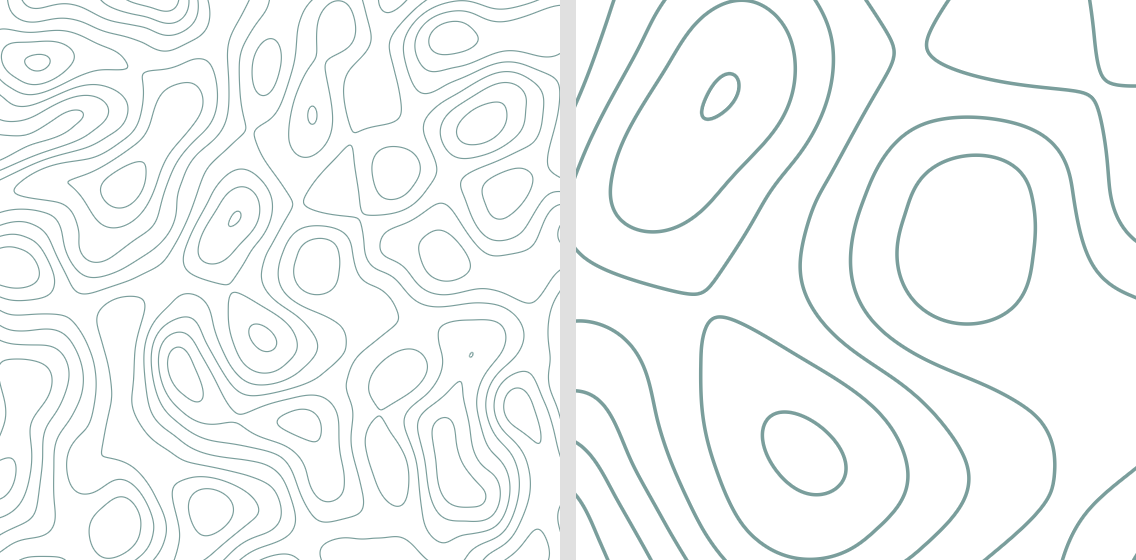
Left: the whole. Right: its middle third, enlarged.
A WebGL 2 fragment shader for this pattern:

```glsl
#version 300 es
precision highp float;
// Topographic map: thin grey-green contour lines of a smooth random terrain on white.

uniform vec2 u_resolution;
out vec4 fragColor;

const float TAU = 6.2831853;
const vec3 PAPER = vec3(1.0);
const vec3 INK = vec3(0.48, 0.62, 0.61);

const float TERRAIN_SCALE = 5.4;   // noise cells across the canvas
const float LEVEL_STEP = 0.145;    // height between neighbouring contours
const float LINE_WIDTH = 0.0021;   // in canvas units
const float SLOPE_STEP = 0.001;    // offset for measuring the slope

float hash(vec2 p) {
    return fract(sin(dot(p, vec2(127.1, 311.7))) * 43758.5453);
}

// Random unit slope at a lattice corner, projected on the offset from it
float cornerRamp(vec2 corner, vec2 offset) {
    float angle = TAU * hash(corner);
    return dot(vec2(cos(angle), sin(angle)), offset);
}

// Gradient noise with quintic blending
float gradientNoise(vec2 p) {
    vec2 cell = floor(p);
    vec2 f = p - cell;
    vec2 blend = f * f * f * (f * (f * 6.0 - 15.0) + 10.0);
    vec2 e = vec2(1.0, 0.0);
    float low = mix(cornerRamp(cell, f),
                    cornerRamp(cell + e.xy, f - e.xy), blend.x);
    float high = mix(cornerRamp(cell + e.yx, f - e.yx),
                     cornerRamp(cell + e.xx, f - e.xx), blend.x);
    return mix(low, high, blend.y);
}

mat2 rotation(float angle) {
    float c = cos(angle), s = sin(angle);
    return mat2(c, s, -s, c);
}

// Broad hills and hollows with a faint finer wobble
float terrain(vec2 uv, float scale) {
    vec2 p = rotation(0.45) * uv * scale + vec2(17.0, 9.0);
    p += 0.14 * sin(p.yx * 1.7 + vec2(0.6, 2.1));
    float wobble = gradientNoise(rotation(1.1) * p * 1.8 + 31.0);
    return gradientNoise(p) + 0.12 * wobble;
}

vec2 terrainSlope(vec2 uv, float scale, float h) {
    vec2 e = vec2(h, 0.0);
    return vec2(terrain(uv + e.xy, scale) - terrain(uv - e.xy, scale),
                terrain(uv + e.yx, scale) - terrain(uv - e.yx, scale)) / (2.0 * h);
}

// Distance in canvas units to the nearest contour
float contourDistance(float height, vec2 slope, float levelStep) {
    float toLevel = abs(fract(height / levelStep) - 0.5) * levelStep;
    return toLevel / max(length(slope), 1e-4);
}

// Antialiased coverage of a line of the given width
float lineCoverage(float dist, float width, float pixel) {
    float reach = 0.5 * (width + pixel);
    return clamp((reach - dist) / pixel, 0.0, 1.0) * min(1.0, width / pixel);
}

void main() {
    float side = min(u_resolution.x, u_resolution.y);
    vec2 uv = gl_FragCoord.xy / side;

    float height = terrain(uv, TERRAIN_SCALE);
    vec2 slope = terrainSlope(uv, TERRAIN_SCALE, SLOPE_STEP);
    float dist = contourDistance(height, slope, LEVEL_STEP);

    float ink = lineCoverage(dist, LINE_WIDTH, 1.0 / side);
    fragColor = vec4(mix(PAPER, INK, ink), 1.0);
}
```
